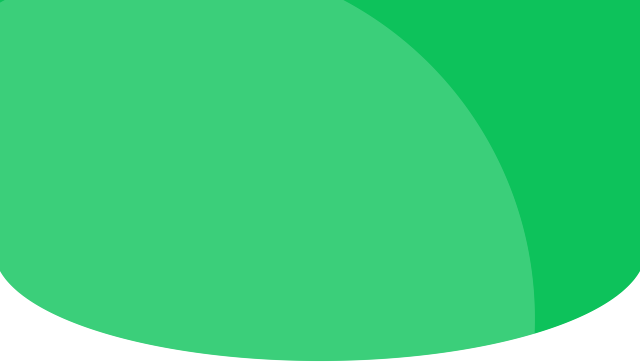
Reproduce this background procedurally as a Shadertoy shader.

```glsl
// Antialiased coverage of a signed distance, in canvas widths
float coverage(float dist) {
    float pixel = 1.0 / iResolution.x;
    return 1.0 - smoothstep(-0.6 * pixel, 0.6 * pixel, dist);
}

// First-order distance to an axis-aligned ellipse
float ellipseDistance(vec2 p, vec2 radii) {
    float scaled = length(p / radii);
    float slope = length(p / (radii * radii));
    return scaled * (scaled - 1.0) / max(slope, 0.0001);
}

void mainImage(out vec4 fragColor, in vec2 fragCoord) {
    vec2 p = fragCoord / iResolution.x;

    vec3 deepGreen = vec3(0.05, 0.76, 0.355);
    vec3 lightGreen = vec3(0.233, 0.81, 0.48);

    // Large pale disc over the green panel
    float disc = length(p - vec2(0.272, 0.0677)) - 0.5638;
    vec3 panelColor = mix(deepGreen, lightGreen, coverage(disc));

    // Panel with straight sides and a curved lower edge
    vec2 fromCurve = p - vec2(0.5, 0.1745);
    fromCurve.y = min(fromCurve.y, 0.0);
    float panel = ellipseDistance(fromCurve, vec2(0.509, 0.173));

    vec3 color = mix(vec3(1.0), panelColor, coverage(panel));
    fragColor = vec4(color, 1.0);
}
```
